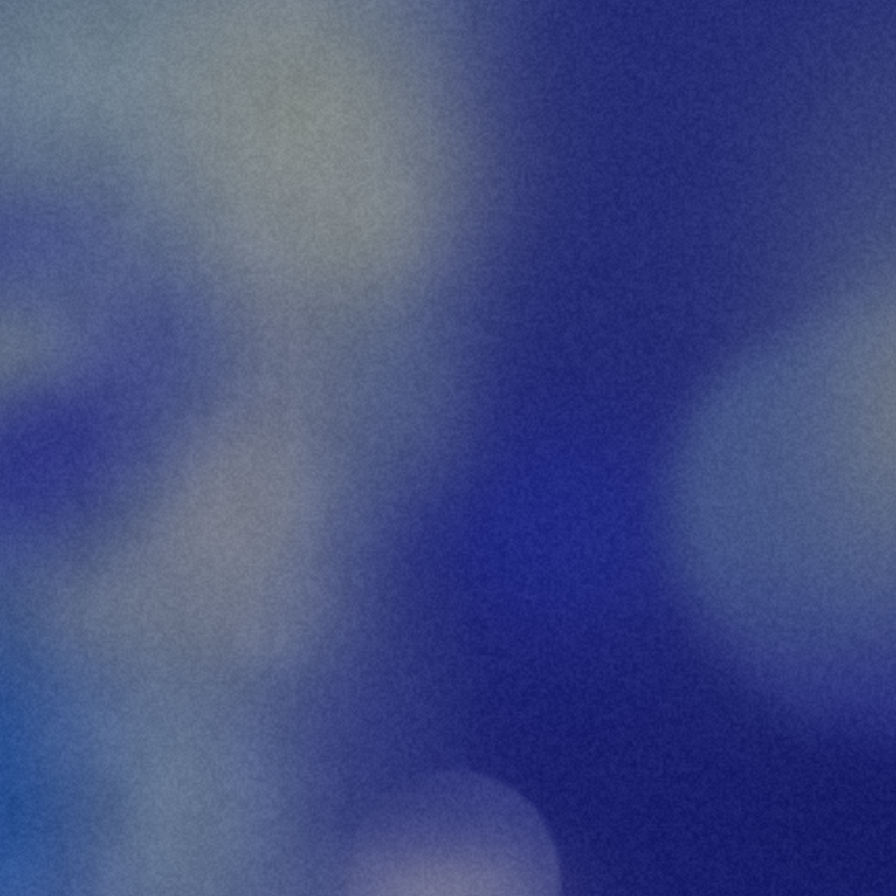
Give the GLSL for this background, as a three.js fragment shader.

```glsl
varying vec2 vUv;

float hash(vec2 p) {
  vec3 q = fract(vec3(p.xyx) * 0.1031);
  q += dot(q, q.yzx + 33.33);
  return fract((q.x + q.y) * q.z);
}

float noise(vec2 p) {
  vec2 i = floor(p);
  vec2 f = fract(p);
  f = f * f * (3.0 - 2.0 * f);
  return mix(mix(hash(i), hash(i + vec2(1.0, 0.0)), f.x),
             mix(hash(i + vec2(0.0, 1.0)), hash(i + 1.0), f.x), f.y);
}

float fbm(vec2 p) {
  float sum = 0.0;
  float gain = 0.5;
  for (int i = 0; i < 4; i++) {
    sum += gain * noise(p);
    p = p * 2.03 + 17.1;
    gain *= 0.5;
  }
  return sum;
}

// Soft elliptical weight, turned by an angle
float glow(vec2 p, vec2 center, vec2 radius, float angle) {
  vec2 d = p - center;
  float c = cos(angle);
  float s = sin(angle);
  d = vec2(c * d.x + s * d.y, c * d.y - s * d.x) / radius;
  return exp(-dot(d, d));
}

void main() {
  vec2 warp = vec2(fbm(vUv * 6.0), fbm(vUv * 6.0 + 40.0)) - 0.47;
  vec2 p = vUv + 0.035 * warp;

  // Deep blue channel
  vec3 color = mix(vec3(0.10, 0.12, 0.43), vec3(0.14, 0.17, 0.46), smoothstep(0.1, 0.75, p.y));
  color = mix(color, vec3(0.13, 0.17, 0.54), 0.85 * glow(p, vec2(0.63, 0.41), vec2(0.18, 0.14), 0.0));
  color = mix(color, vec3(0.09, 0.11, 0.41), 0.6 * glow(p, vec2(0.97, 0.06), vec2(0.25, 0.12), 0.0));

  // Upper right haze
  color = mix(color, vec3(0.23, 0.28, 0.49), 0.9 * glow(p, vec2(1.02, 0.77), vec2(0.17, 0.24), 0.0));

  // Right lobe, dim below, with a pale core
  float lobe = length((p - vec2(1.03, 0.42)) / vec2(0.31, 0.27));
  vec3 lobeColor = mix(vec3(0.16, 0.19, 0.51), vec3(0.25, 0.32, 0.54), smoothstep(0.18, 0.42, p.y));
  color = mix(color, lobeColor, 0.95 * (1.0 - smoothstep(0.75, 1.04, lobe)));
  color = mix(color, vec3(0.30, 0.37, 0.54), 0.8 * glow(p, vec2(0.95, 0.49), vec2(0.14, 0.20), -0.4));
  color = mix(color, vec3(0.45, 0.48, 0.52), 0.85 * glow(p, vec2(1.03, 0.55), vec2(0.10, 0.15), 0.0));

  // Left cloud bank, narrowing toward the lower middle
  float edge = 0.455 + 0.07 * smoothstep(0.36, 0.62, p.y) + 0.05 * smoothstep(0.88, 1.02, p.y);
  float bank = 1.0 - smoothstep(edge - 0.18, edge + 0.10, p.x);
  color = mix(color, vec3(0.29, 0.35, 0.54), bank);
  color = mix(color, vec3(0.31, 0.37, 0.54), 0.5 * glow(p, vec2(0.45, 0.56), vec2(0.08, 0.11), 0.0));
  color = mix(color, vec3(0.19, 0.22, 0.50), 0.6 * glow(p, vec2(0.45, 0.20), vec2(0.09, 0.12), 0.0));

  // Pale clouds
  color = mix(color, vec3(0.40, 0.48, 0.55), 0.95 * glow(p, vec2(0.08, 0.96), vec2(0.28, 0.20), 0.0));
  color = mix(color, vec3(0.52, 0.55, 0.54), 0.95 * glow(p, vec2(0.33, 0.87), vec2(0.18, 0.22), 0.0));
  color = mix(color, vec3(0.50, 0.53, 0.54), 0.8 * glow(p, vec2(0.38, 0.74), vec2(0.12, 0.09), 0.5));
  color = mix(color, vec3(0.42, 0.45, 0.53), 0.6 * glow(p, vec2(0.30, 0.60), vec2(0.08, 0.10), 0.0));
  color = mix(color, vec3(0.46, 0.48, 0.53), 0.95 * glow(p, vec2(0.26, 0.42), vec2(0.11, 0.18), -0.35));
  color = mix(color, vec3(0.43, 0.46, 0.54), 0.85 * glow(p, vec2(0.18, 0.32), vec2(0.16, 0.07), 0.0));
  color = mix(color, vec3(0.40, 0.47, 0.57), 0.9 * glow(p, vec2(0.19, 0.10), vec2(0.10, 0.19), 0.2));
  color = mix(color, vec3(0.41, 0.46, 0.52), 0.8 * glow(p, vec2(0.01, 0.61), vec2(0.09, 0.055), 0.0));

  // Saturated pockets along the left side
  color = mix(color, vec3(0.26, 0.31, 0.55), 0.7 * glow(p, vec2(0.01, 0.73), vec2(0.11, 0.06), 0.0));
  color = mix(color, vec3(0.28, 0.33, 0.54), 0.65 * glow(p, vec2(0.17, 0.62), vec2(0.11, 0.07), -0.5));
  color = mix(color, vec3(0.19, 0.22, 0.53), 0.95 * glow(p, vec2(0.04, 0.49), vec2(0.15, 0.08), 0.6));
  color = mix(color, vec3(0.14, 0.31, 0.59), 0.95 * glow(p, vec2(-0.03, 0.12), vec2(0.12, 0.20), 0.0));

  // Lavender disc rising from the bottom, crisp on its right rim only
  float disc = 1.0 - smoothstep(0.114, 0.126, length(vUv - vec2(0.505, 0.02)));
  color = mix(color, vec3(0.25, 0.28, 0.55), 0.6 * disc * smoothstep(0.42, 0.58, p.x));
  color = mix(color, vec3(0.28, 0.31, 0.55), 0.6 * glow(p, vec2(0.47, 0.05), vec2(0.13, 0.09), 0.0) * mix(0.5, 1.0, disc));
  color = mix(color, vec3(0.46, 0.47, 0.59), 0.9 * glow(p, vec2(0.49, -0.01), vec2(0.12, 0.065), 0.0) * mix(0.7, 1.0, disc));

  // Cloud mottling, brush streaks and fine grain
  color += 0.08 * (fbm(vUv * 10.0 + 8.0) - 0.47) * bank;
  color += 0.015 * (noise(vUv * vec2(70.0, 12.0)) - 0.5) * bank;
  color += 0.036 * (noise(vUv * 240.0) - 0.5);
  color += 0.045 * (noise(vUv * 430.0 + 9.0) - 0.5);
  gl_FragColor = vec4(color, 1.0);
}
```
